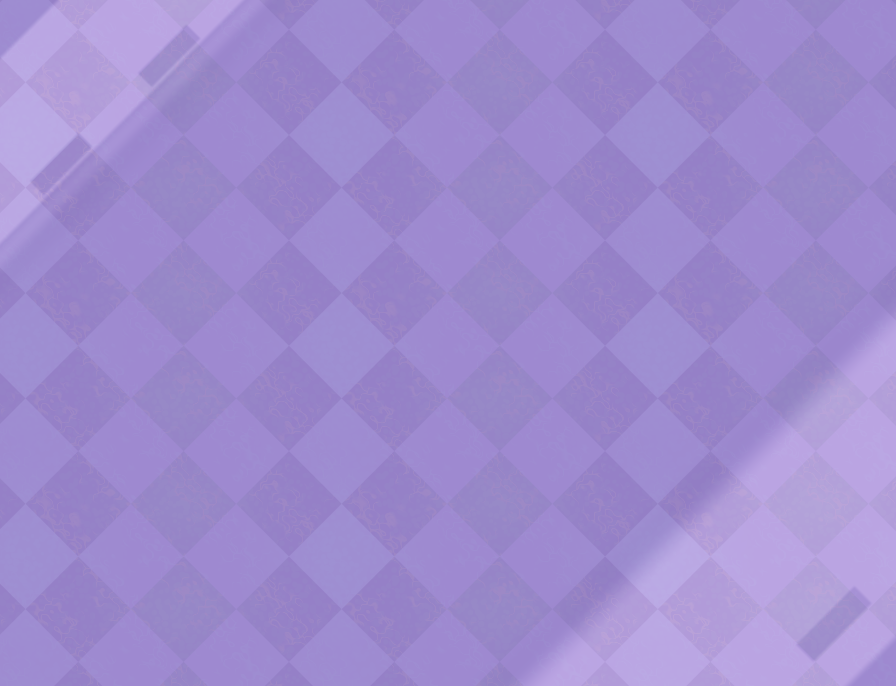
This pattern is drawn by a Shadertoy shader. Its source:

```glsl
const float TAU = 6.2831853;
const float REPEAT = 0.1536;              // diamond spacing in canvas heights
const vec2 FIRST_CENTER = vec2(0.114, 0.112);
const vec2 TILE = vec2(3.0, 2.0);         // repeats before the wear recurs

const vec3 LILAC = vec3(0.618, 0.537, 0.815);
const vec3 VIOLET = vec3(0.583, 0.502, 0.780);
const vec3 GREY_VIOLET = vec3(0.592, 0.540, 0.780);
const vec3 BLUE_LILAC = vec3(0.622, 0.572, 0.825);
const vec3 ROSE_GREY = vec3(0.630, 0.540, 0.775);
const vec3 GLOW = vec3(0.110, 0.105, 0.072);

vec2 hash2(vec2 p) {
    vec2 q = vec2(dot(p, vec2(127.1, 311.7)), dot(p, vec2(269.5, 183.3)));
    return fract(sin(q) * 4375.85);
}

// Layered sines that wrap seamlessly over one tile
float waves(vec2 p, vec2 tile, float phase) {
    vec2 a = TAU * p / tile;
    float sum = sin(2.0 * a.x + a.y + phase);
    sum += 0.7 * sin(3.0 * a.y - 4.0 * a.x + 2.3 * phase);
    sum += 0.5 * sin(7.0 * a.x + 5.0 * a.y + 1.7 * phase);
    return sum / 2.2;
}

// Nearest and second nearest feature distances, wrapped over period
vec2 cellular(vec2 p, vec2 period) {
    vec2 base = floor(p);
    vec2 nearest = vec2(8.0);
    for (int y = -1; y <= 1; y++) {
        for (int x = -1; x <= 1; x++) {
            vec2 cell = base + vec2(x, y);
            float d = length(cell + hash2(mod(cell, period)) - p);
            nearest.y = min(nearest.y, max(nearest.x, d));
            nearest.x = min(nearest.x, d);
        }
    }
    return nearest;
}

// Broken, crinkled veins
float veins(vec2 p, vec2 tile, float density) {
    vec2 warp = vec2(waves(p * 3.0, tile, 0.4), waves(p * 3.0, tile, 2.1));
    vec2 c = cellular(p * density + 0.7 * warp, tile * density);
    float line = 1.0 - smoothstep(0.05, 0.20, c.y - c.x);
    return line * smoothstep(-0.25, 0.35, waves(p * 2.0, tile, 4.2));
}

// Small irregular flecks
float flecks(vec2 p, vec2 tile, float density) {
    vec2 c = cellular(p * density, tile * density);
    return smoothstep(0.45, 0.30, c.x + 0.2 * waves(p * 3.0, tile, 1.3));
}

float stripe(float s, float start, float end, float soft) {
    return smoothstep(start - soft, start + soft, s)
         - smoothstep(end - soft, end + soft, s);
}

// Soft bump on a chosen diamond of each tile
float tileSpot(vec2 p, vec2 center, vec2 tile) {
    vec2 c = cos(TAU * (p - center) / tile) * 0.5 + 0.5;
    return c.x * c.x * (0.45 + 0.55 * c.y);
}

// Checker of diamonds with their mottled surfaces
vec3 diamonds(vec2 p, float blur) {
    vec2 f = abs(fract(p + 0.5) - 0.5);
    float dark = smoothstep(-blur, blur, 0.5 - f.x - f.y);
    float vein = veins(p, TILE, 7.0);
    float fleck = flecks(p, TILE, 15.0);

    float greyness = tileSpot(p, vec2(1.0, 0.0), vec2(3.0, 1.0));
    vec3 darkColor = mix(VIOLET, GREY_VIOLET, 0.75 * greyness + 0.25 * fleck);
    darkColor = mix(darkColor, ROSE_GREY, 0.65 * vein);

    float blueness = tileSpot(p, vec2(2.5, 0.5), TILE);
    vec3 lightColor = mix(LILAC, BLUE_LILAC, 0.6 * blueness + 0.2 * fleck * blueness);
    lightColor = mix(lightColor, BLUE_LILAC, 0.4 * vein);
    return mix(lightColor, darkColor, dark);
}

// Diagonal light beams: amount of glow across s and along t
float beams(float s, float t, float blur) {
    float upper = stripe(s, 0.085, 0.355, 0.006);
    upper += 0.35 * stripe(s, 0.361, 0.390, 0.014);
    float lower = smoothstep(1.735, 1.800, s) - smoothstep(2.225, 2.245, s);

    // Dashes notched out along the beams
    float upperDash = stripe(fract((t - 0.088) / 0.315), 0.02, 0.47, 0.01);
    float lowerDash = stripe(t, 0.221, 0.391, 0.004);
    upper -= 0.75 * upperDash * stripe(s, 0.308, 0.348, blur);
    lower -= 0.70 * lowerDash * stripe(s, 2.100, 2.150, blur);
    return clamp(upper + lower, 0.0, 1.0);
}

void mainImage(out vec4 fragColor, in vec2 fragCoord) {
    vec2 uv = fragCoord / iResolution.y;
    float pixel = 1.0 / iResolution.y;
    vec2 p = (uv - FIRST_CENTER) / REPEAT;
    vec3 color = diamonds(p, pixel / REPEAT);

    float across = uv.x + 1.0 - uv.y;
    float along = uv.x - 1.0 + uv.y;
    float shade = stripe(across, 0.395, 0.430, 0.025) + stripe(across, 1.700, 1.740, 0.03);
    color -= 0.014 * shade;
    color += GLOW * beams(across, along, 1.5 * pixel + 0.002);
    fragColor = vec4(color, 1.0);
}
```
